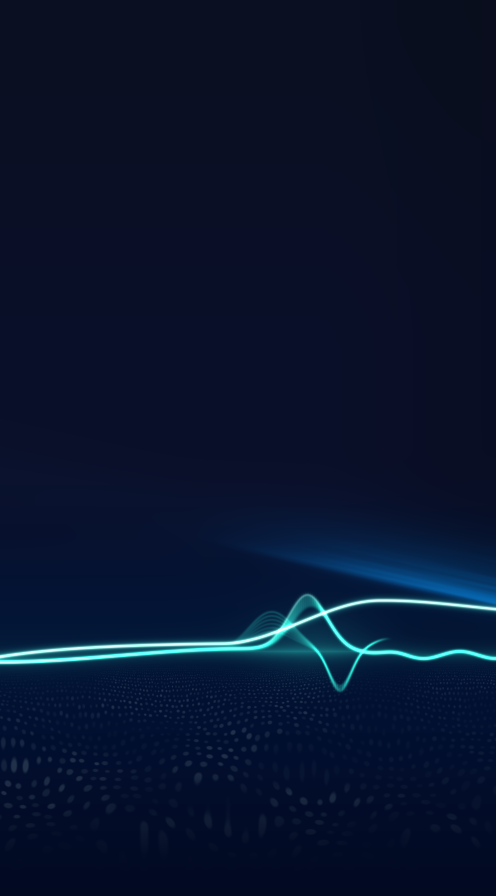
A Shadertoy shader for this background:

```glsl
// Glowing teal light waves over a dotted dark blue plain, with a blue beam at the right.

const float ASPECT = 0.5547;      // design width for a height of 1
const float HORIZON = 0.272;
const float DOT_DENSITY = 9.0;    // dots per unit of perspective depth
const float DOT_RADIUS = 0.27;
const float BEAM_SLOPE = 0.222;
const int STRANDS = 6;

const vec3 SKY_TOP = vec3(0.038, 0.060, 0.130);
const vec3 SKY_MID = vec3(0.040, 0.060, 0.160);
const vec3 SKY_LOW = vec3(0.010, 0.075, 0.205);
const vec3 FLOOR_FAR = vec3(0.005, 0.060, 0.190);
const vec3 FLOOR_NEAR = vec3(0.008, 0.040, 0.135);
const vec3 BEAM_BLUE = vec3(0.010, 0.340, 0.520);
const vec3 TEAL = vec3(0.130, 0.680, 0.610);
const vec3 PALE = vec3(0.860, 0.980, 0.940);
const vec3 DOT_COLOR = vec3(0.300, 0.330, 0.270);

float hash(vec2 p) {
    p = fract(p * vec2(0.1031, 0.1137));
    p += dot(p, p.yx + 33.33);
    return fract((p.x + p.y) * p.x * 17.0);
}

float noise(vec2 p) {
    vec2 i = floor(p), f = fract(p);
    f *= f * (3.0 - 2.0 * f);
    return mix(mix(hash(i), hash(i + vec2(1, 0)), f.x),
               mix(hash(i + vec2(0, 1)), hash(i + vec2(1, 1)), f.x), f.y);
}

float bell(float x, float center, float width) {
    float t = (x - center) / width;
    return exp(-t * t);
}

// Distance to a curve from its height difference, corrected for slope
float curveDistance(float d) {
    return abs(d) / max(length(vec2(dFdx(d), dFdy(d))) * iResolution.y, 1.0);
}

float stroke(float d, float width) {
    return bell(curveDistance(d), 0.0, width);
}

float mainCurve(float x) {
    return 0.267 + 0.016 * (1.0 - exp(-x / 0.1))
        + 0.047 * smoothstep(0.25, 0.425, x) - 0.0135 * smoothstep(0.43, 0.62, x);
}

float crestCurve(float x, float spread) {
    float ripple = 0.004 * sin((x - 0.494) * 78.0) * smoothstep(0.40, 0.46, x);
    return 0.261 + 0.015 * smoothstep(0.0, 0.27, x) - 0.007 * smoothstep(0.34, 0.46, x)
        + (0.060 - 0.012 * spread) * bell(x, 0.344 + 0.004 * spread, 0.030) + ripple;
}

float dipCurve(float x, float spread) {
    return 0.273 + 0.044 * bell(x, 0.304, 0.036) * (1.0 - 0.5 * spread)
        - (0.045 - 0.007 * spread) * bell(x, 0.380, 0.017)
        + 0.014 * smoothstep(0.39, 0.435, x);
}

vec3 background(vec2 p) {
    vec3 sky = mix(SKY_LOW, SKY_MID, smoothstep(0.29, 0.50, p.y));
    sky = mix(sky, SKY_TOP, smoothstep(0.60, 1.0, p.y));
    sky *= 1.0 - 0.12 * smoothstep(0.35, ASPECT, p.x);
    vec3 ground = mix(FLOOR_NEAR, FLOOR_FAR, smoothstep(0.0, 0.22, p.y));
    return mix(ground, sky, smoothstep(HORIZON - 0.02, HORIZON + 0.02, p.y));
}

// Slanted beam: crisp lower side, soft upper side, fine streaks
vec3 beam(vec2 p) {
    float d = p.y - 0.330 + BEAM_SLOPE * (p.x - ASPECT);
    float edge = d > 0.0 ? exp(-d / 0.018) : bell(d, 0.0, 0.008);
    float streaks = 0.65 + 0.5 * noise(vec2(d * 300.0, p.x * 7.0));
    float reach = smoothstep(0.20, ASPECT, p.x);
    float haze = bell(d, 0.018, 0.04) * (0.025 + 0.12 * reach);
    return BEAM_BLUE * (edge * streaks * reach * 0.85 + haze);
}

// Rows of dots that grow towards the viewer
float floorDots(vec2 p) {
    float depth = max(HORIZON - p.y, 0.004);
    float wave = 0.10 * sin(p.x * 17.0 + depth * 30.0) + 0.05 * sin(p.x * 41.0 - depth * 60.0);
    float v = DOT_DENSITY * (log(depth) + wave);
    float row = floor(v);
    float scale = exp((row + 0.5) / DOT_DENSITY);
    float u = DOT_DENSITY * (p.x - 0.277) / scale + hash(vec2(row + 80.0, 3.0)) * 7.0;
    vec2 cell = vec2(floor(u) + 200.0, row + 80.0);
    vec2 jitter = 0.36 * (vec2(hash(cell), hash(cell + 37.0)) - 0.5);
    float r = length(fract(vec2(u, v)) - 0.5 - jitter);
    float radius = DOT_RADIUS * (0.65 + 0.35 * hash(cell + 71.0));
    float soft = 0.06 + 0.5 * DOT_DENSITY / (scale * iResolution.y);
    float patches = smoothstep(0.25, 0.75, noise(p * vec2(12.0, 28.0) + 5.0));
    float fade = smoothstep(0.008, 0.04, depth) * smoothstep(0.025, 0.13, p.y);
    return (1.0 - smoothstep(radius - soft, radius + soft, r))
        * fade * (0.25 + 0.75 * patches) * (0.4 + 0.6 * hash(cell + 13.0));
}

void mainImage(out vec4 fragColor, in vec2 fragCoord) {
    vec2 p = fragCoord / iResolution.xy * vec2(ASPECT, 1.0);
    vec3 col = background(p) + beam(p) + DOT_COLOR * floorDots(p) * 0.42;

    // Glow along the horizon
    float glowLine = p.y - 0.263 - 0.010 * smoothstep(0.0, 0.25, p.x) + 0.004 * smoothstep(0.40, 0.5, p.x);
    float strength = 0.55 + 0.35 * bell(p.x, 0.0, 0.14) + 0.35 * bell(p.x, 0.33, 0.09);
    vec3 light = TEAL * strength * (0.45 * exp(-abs(glowLine) / 0.006) + 0.10 * exp(-abs(glowLine) / 0.022));
    light += TEAL * 0.14 * bell(length((p - vec2(0.35, 0.285)) * vec2(0.6, 1.0)), 0.0, 0.035);

    // Ribbons made of slightly spread strands
    float dipFade = smoothstep(0.25, 0.29, p.x) * (1.0 - smoothstep(0.41, 0.44, p.x));
    for (int i = 0; i < STRANDS; i++) {
        float spread = float(i) / float(STRANDS - 1);
        float crest = stroke(p.y - crestCurve(p.x, spread), 0.0022);
        float dip = stroke(p.y - dipCurve(p.x, spread), 0.0015);
        light += TEAL * (crest * 0.27 + dip * dipFade * mix(0.30, 0.16, spread));
    }
    float crestLine = p.y - crestCurve(p.x, 0.0);
    light += PALE * stroke(crestLine, 0.0014) * (0.25 + 0.5 * bell(p.x, 0.0, 0.14));

    // Bright main line
    float line = p.y - mainCurve(p.x);
    light += TEAL * stroke(line, 0.005) * 0.35 + PALE * stroke(line, 0.0019) * 0.95;

    col = 1.0 - (1.0 - clamp(col, 0.0, 1.0)) * (1.0 - clamp(light, 0.0, 1.0));
    fragColor = vec4(col, 1.0);
}
```
